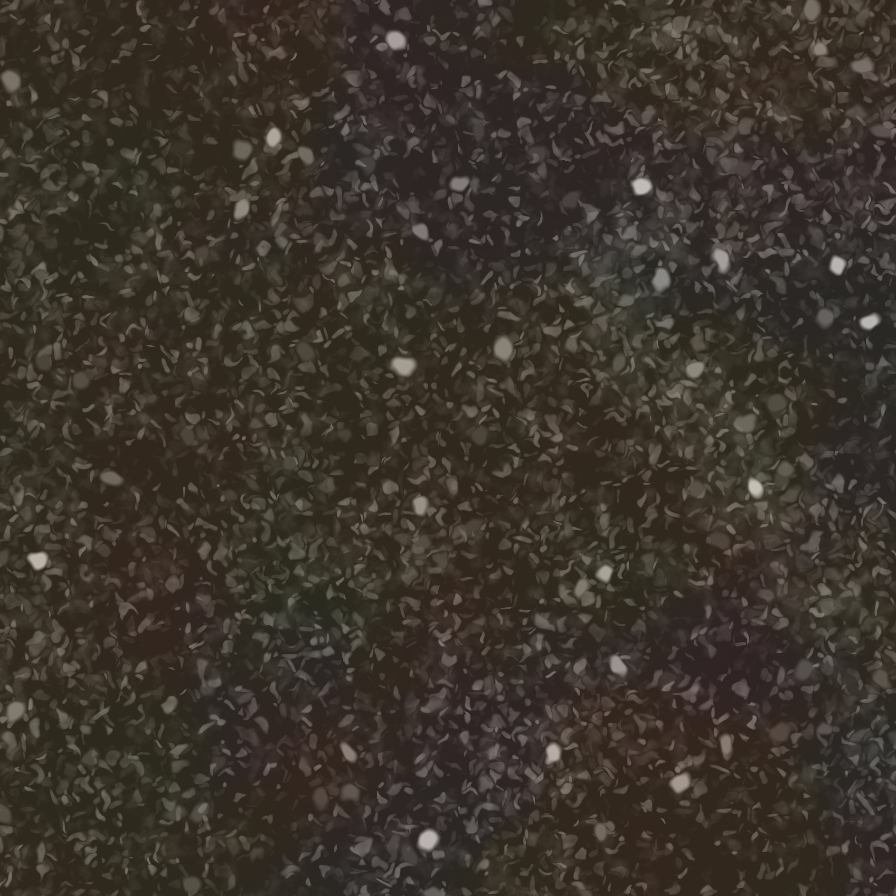
Reproduce this texture procedurally as a WebGL 2 fragment shader.

```glsl
#version 300 es
precision highp float;

#define BASE_LEVEL 0.187
#define BASE_CONTRAST 0.19
#define GRAIN_SCALE 46.0
#define GRAIN_SHARE 0.52
#define GRAIN_LIFT 0.24
#define PEBBLE_SCALE 24.0
#define PEBBLE_SHARE 0.12
#define PEBBLE_LIFT 0.60
#define EDGE_WARP 0.011
#define TINT_AMOUNT 0.045

uniform vec2 u_resolution;
out vec4 fragColor;

vec3 hash3(vec2 cell) {
    vec3 q = fract(cell.xyx * vec3(0.1031, 0.1030, 0.0973));
    q += dot(q, q.yxz + 33.33);
    return fract((q.xxy + q.yzz) * q.zyx);
}

float noise(vec2 p) {
    vec2 i = floor(p), f = fract(p);
    f = f * f * (3.0 - 2.0 * f);
    float low = mix(hash3(i).x, hash3(i + vec2(1, 0)).x, f.x);
    float high = mix(hash3(i + vec2(0, 1)).x, hash3(i + vec2(1, 1)).x, f.x);
    return mix(low, high, f.y);
}

float fbm(vec2 p) {
    float sum = 0.0, weight = 0.53;
    for (int i = 0; i < 4; i++) {
        sum += weight * noise(p);
        p = mat2(1.6, 1.2, -1.2, 1.6) * p + 17.3;
        weight *= 0.5;
    }
    return sum;
}

float segmentDistance(vec2 p, vec2 a, vec2 b) {
    vec2 ab = b - a;
    return length(p - a - ab * clamp(dot(p - a, ab) / dot(ab, ab), 0.0, 1.0));
}

// Brightest scattered soft ellipse: x = lift from 0 to 1, y = its random hue
vec2 scatter(vec2 p, float share, vec2 longRange, vec2 shortRange, float skew) {
    vec2 home = floor(p), best = vec2(0.0, 0.5);
    for (int y = -1; y <= 1; y++) {
        for (int x = -1; x <= 1; x++) {
            vec2 cell = home + vec2(x, y);
            vec3 place = hash3(cell + 11.7);
            vec3 form = hash3(cell + 153.1);
            vec3 look = hash3(cell + 307.9);
            if (place.z > share) continue;
            vec2 d = p - cell - place.xy;
            float angle = 1.1 + (form.x - 0.5) * 2.8;
            float c = cos(angle), s = sin(angle);
            d = vec2(c * d.x + s * d.y, c * d.y - s * d.x);
            d /= vec2(mix(longRange.x, longRange.y, form.y),
                      mix(shortRange.x, shortRange.y, form.z));
            float mask = 1.0 - smoothstep(0.6, 1.3, length(d));
            float lift = mask * mix(0.18, 1.0, pow(look.x, skew));
            if (lift > best.x) best = vec2(lift, look.y);
        }
    }
    return best;
}

void main() {
    vec2 p = gl_FragCoord.xy / min(u_resolution.x, u_resolution.y);

    // Broad patches and a pale dusty lane
    float patches = fbm(p * 5.0 + 3.1);
    float lane = segmentDistance(p, vec2(0.70, 0.72), vec2(0.95, 0.22));
    float dust = (1.0 - smoothstep(0.0, 0.12, lane)) * smoothstep(0.35, 0.65, fbm(p * 9.0 + 40.0));
    float density = GRAIN_SHARE + (patches - 0.5) * 0.8 + dust * 0.2;

    // Mottled soil
    float level = BASE_LEVEL + (fbm(p * 62.0) - 0.5) * BASE_CONTRAST;
    level += (patches - 0.5) * 0.05 + dust * 0.045;

    // Small irregular grains in three sizes
    vec2 warp = vec2(noise(p * 95.0 + 7.0), noise(p * 95.0 + 71.0)) - 0.5;
    vec2 bent = p + warp * EDGE_WARP;
    vec2 grain = vec2(0.0, 0.5);
    for (int i = 0; i < 3; i++) {
        float k = float(i);
        vec2 q = bent * GRAIN_SCALE * (1.0 + 0.42 * k) + k * 53.0;
        vec2 found = scatter(q, density, vec2(0.3, 0.56), vec2(0.15, 0.31), 2.2);
        if (found.x > grain.x) grain = found;
    }
    level += grain.x * GRAIN_LIFT * (0.8 + 0.4 * noise(p * 130.0));

    // Sparse pale pebbles
    vec2 pebble = scatter((p + warp * EDGE_WARP * 0.5) * PEBBLE_SCALE + 200.0,
                          PEBBLE_SHARE, vec2(0.22, 0.34), vec2(0.16, 0.25), 2.0);
    level = max(level, BASE_LEVEL + pebble.x * PEBBLE_LIFT);

    // Warm brown drifting to green and slate
    float green = fbm(p * 6.0 + 90.0) - 0.5 + (grain.y - 0.5) * 0.25 * grain.x;
    float slate = smoothstep(0.5, 0.75, fbm(p * 4.0 + 160.0));
    vec3 color = level - vec3(0.0, 0.03, 0.072);
    color += TINT_AMOUNT * green * vec3(-1.0, 0.6, 0.0);
    color += TINT_AMOUNT * slate * vec3(-0.3, -0.2, 0.6);
    fragColor = vec4(clamp(color, vec3(0.09, 0.07, 0.045), vec3(1.0)), 1.0);
}
```
